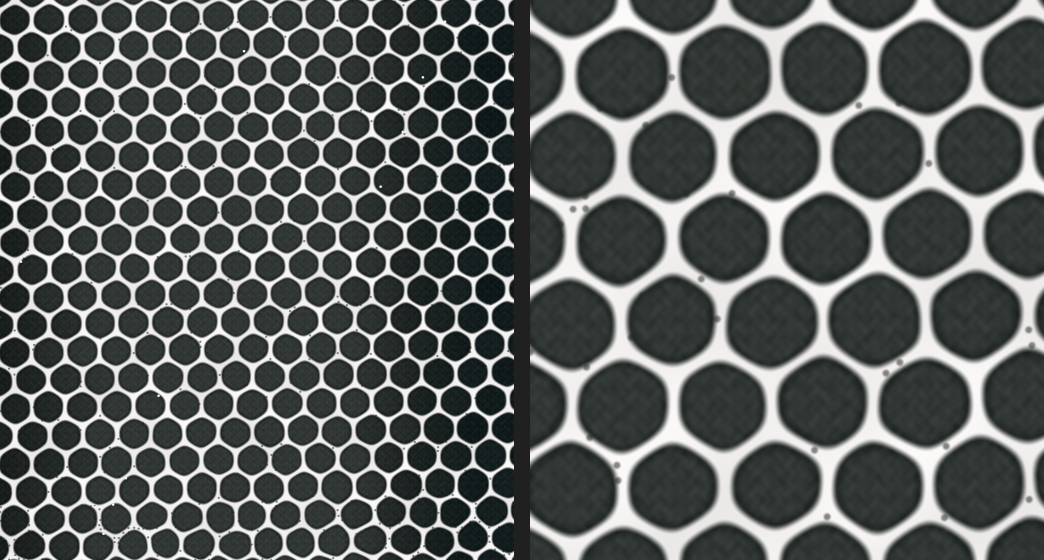
Left, the full canvas; right, a detail of the centre.
Give the GLSL for this pattern, as a WebGL 1 fragment shader.

```glsl
precision highp float;

uniform vec2 u_resolution;

#define COLUMNS 15.14                   // cells across the canvas width
#define ROW_STEP 0.817                  // row spacing, in cell pitches
#define TILT 0.0175                     // rise of the rows to the right
#define ORIGIN vec2(-0.06, 0.37)        // centre of the first cell
#define WALL 0.047                      // half width of the walls
#define ROUNDING 14.0                   // lower is rounder
#define JITTER 0.075                    // wander of the cell centres
#define BASE_JITTER 0.26                // wander in the two lowest rows
#define WALL_COLOR vec3(0.985, 0.98, 0.975)
#define CELL_LIGHT vec3(0.192, 0.215, 0.202)
#define CELL_DARK vec3(0.065, 0.087, 0.084)
#define DIRT_COLOR vec3(0.36, 0.37, 0.35)

float hash(vec2 p) {
  return fract(sin(dot(p, vec2(127.1, 311.7))) * 43758.5);
}

vec2 hash2(vec2 p) {
  return vec2(hash(p), hash(p + 37.3));
}

// Centre of the cell with the given column and row
vec2 cellCentre(vec2 id) {
  vec2 centre = vec2(id.x + 0.5 * mod(id.y, 2.0), id.y * ROW_STEP);
  vec2 amount = id.y < 1.5 ? BASE_JITTER * vec2(1.0, 0.5) : vec2(JITTER);
  return centre + (hash2(id) - 0.5) * amount;
}

vec2 nearestCell(vec2 p) {
  float row = floor(p.y / ROW_STEP + 0.5);
  vec2 best = vec2(0.0);
  float bestDistance = 100.0;
  for (int j = -1; j <= 1; j++) {
    float y = row + float(j);
    float column = floor(p.x - 0.5 * mod(y, 2.0) + 0.5);
    for (int i = -1; i <= 1; i++) {
      vec2 id = vec2(column + float(i), y);
      float d = distance(p, cellCentre(id));
      if (d < bestDistance) {
        bestDistance = d;
        best = id;
      }
    }
  }
  return best;
}

// Soft minimum of the distances to the borders, which rounds the corners
float borderDistance(vec2 p, vec2 id) {
  vec2 centre = cellCentre(id);
  float sum = 0.0;
  for (int j = -1; j <= 1; j++) {
    for (int i = -1; i <= 1; i++) {
      if (i != 0 || j != 0) {
        vec2 other = cellCentre(id + vec2(float(i), float(j)));
        float d = dot(0.5 * (centre + other) - p, normalize(other - centre));
        sum += exp(-ROUNDING * d);
      }
    }
  }
  return -log(sum) / ROUNDING;
}

// Sparse round specks, one candidate per grid square
float specks(vec2 p, float size, float chance) {
  vec2 square = floor(p / size);
  vec2 local = fract(p / size) - 0.3 - 0.4 * hash2(square + 5.0);
  float present = step(hash(square + 91.0), chance);
  return present * (1.0 - smoothstep(0.1, 0.36, length(local)));
}

float layeredSines(vec2 p) {
  return (sin(p.x * 2.3 + 1.7 * sin(p.y * 1.9))
        + sin(p.y * 3.1 + 1.3 * sin(p.x * 2.7))) * 0.25 + 0.5;
}

void main() {
  vec2 uv = gl_FragCoord.xy / u_resolution;
  vec2 p = gl_FragCoord.xy / u_resolution.x * COLUMNS - ORIGIN;
  p.y -= TILT * p.x;
  float pixel = COLUMNS / u_resolution.x;

  // Walls thin out towards the right and vary from cell to cell
  vec2 id = nearestCell(p);
  float wall = WALL + (hash(id + 11.0) - 0.5) * 0.022 + 0.012 * (0.5 - uv.x);
  float inside = borderDistance(p, id) - wall;
  float soft = max(0.038, 0.8 * pixel);
  float cellMask = smoothstep(-soft, soft, inside);

  // Cells: lit in the middle, dim at both sides, with rim and grain
  float light = 1.0 - smoothstep(0.14, 0.52, abs(uv.x - 0.43));
  light += 0.15 + (hash(id + 23.0) - 0.5) * 0.25;
  light *= mix(0.4, 1.0, smoothstep(0.0, 0.13, inside));
  float grain = layeredSines(p * 9.0) + layeredSines(p.yx * 17.0) - 1.0;
  vec3 cell = mix(CELL_DARK, CELL_LIGHT, clamp(light, 0.0, 1.0));
  cell += 0.03 * grain + vec3(-0.015, 0.0, 0.01) * smoothstep(0.7, 1.0, uv.x);
  cell = mix(cell, WALL_COLOR, specks(p + 3.7, 0.16, 0.0001));

  // Walls: faint shading and dirt, gathered towards the base
  float base = 1.0 - smoothstep(0.7, 1.7, p.y);
  float patches = smoothstep(0.45, 0.8, layeredSines(p * 0.8));
  float dirt = specks(p, 0.14, 0.05 + 0.35 * base * patches);
  vec3 mortar = WALL_COLOR * (1.0 - 0.07 * layeredSines(p * 0.9));
  mortar = mix(mortar, DIRT_COLOR, 0.75 * dirt);

  gl_FragColor = vec4(mix(mortar, cell, cellMask), 1.0);
}
```
